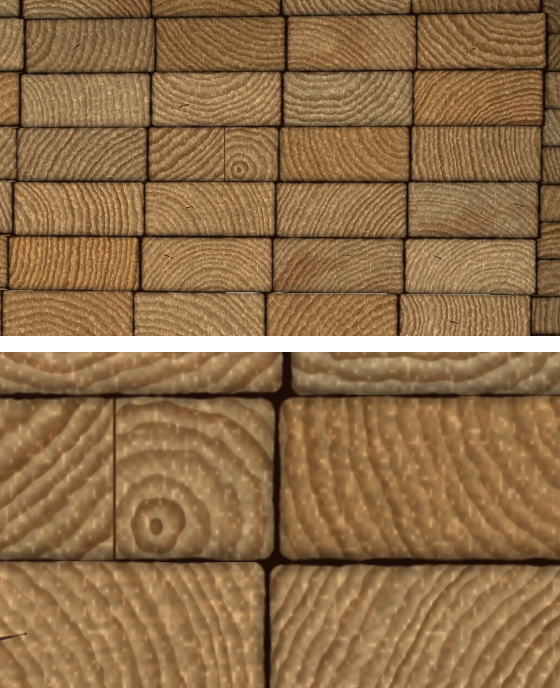
Top, the full canvas; bottom, a detail of the centre.
This texture is drawn by a Shadertoy shader. Its source:

```glsl
#define ROW_PITCH 0.165
#define COL_PITCH 0.387
#define STRIP_PITCH 0.112
#define RING_FREQ 50.0
#define CORNER 0.012
#define SPLICED vec2(1.0, 3.0)
#define EARLYWOOD vec3(0.685, 0.570, 0.405)
#define LATEWOOD vec3(0.440, 0.285, 0.145)
#define STAIN vec3(0.420, 0.220, 0.100)
#define GAP vec3(0.110, 0.045, 0.020)
#define GLINT vec3(0.620, 0.580, 0.500)

float hash(vec2 p) {
    vec3 q = fract(vec3(p.xyx) * 0.1031);
    q += dot(q, q.yzx + 33.33);
    return fract((q.x + q.y) * q.z);
}

float noise(vec2 p) {
    vec2 i = floor(p), f = fract(p);
    f = f * f * (3.0 - 2.0 * f);
    return mix(mix(hash(i), hash(i + vec2(1, 0)), f.x),
               mix(hash(i + vec2(0, 1)), hash(i + vec2(1, 1)), f.x), f.y);
}

float roundedBox(vec2 p, vec2 halfSize, float r) {
    vec2 d = abs(p) - halfSize + r;
    return length(max(d, 0.0)) + min(max(d.x, d.y), 0.0) - r;
}

float segment(vec2 p, vec2 dir, float halfLen) {
    return length(p - dir * clamp(dot(p, dir), -halfLen, halfLen));
}

mat2 rotation(float a) {
    return mat2(cos(a), sin(a), -sin(a), cos(a));
}

// Darkness of the annual rings around a pith outside or near the board
float rings(vec2 q, vec2 pith, float freq, vec2 seed) {
    vec2 s = seed * 17.3;
    vec2 warped = q + 0.012 * vec2(noise(q * 14.0 + s), noise(q * 14.0 - s + 90.0));
    float r = length(warped - pith) * freq;
    r += 0.9 * noise(vec2(r * 0.45, seed.x * 7.0)) + 0.3 * noise(q * 75.0 + s);
    float f = fract(r);
    float late = smoothstep(0.1, 0.75, f) * (1.0 - smoothstep(0.82, 1.0, f));
    return late * mix(0.55, 1.0, hash(vec2(floor(r), seed.y + 40.0)));
}

vec3 wood(vec2 q, vec2 id) {
    vec2 seed = id + vec2(11.0, 23.0);
    float h1 = hash(seed), h2 = hash(seed + 31.7), h3 = hash(seed + 67.1);
    float angle = 6.2832 * h1;
    vec2 pith = mix(0.13, 0.42, h2) * vec2(cos(angle), sin(angle));
    float freq = RING_FREQ * mix(0.8, 1.3, h3);

    // A spliced board shows two unrelated pieces
    float joint = 1.0;
    if (id == SPLICED) {
        pith = vec2(-0.35, -0.32);
        if (q.x > 0.033) pith = vec2(0.085, 0.055);
        joint = smoothstep(0.0005, 0.0025, abs(q.x - 0.033));
    }
    float late = rings(q, pith, freq, seed);

    // Board tone: from pale straw to warm orange
    float warmth = hash(seed + 5.9);
    float contrast = mix(0.5, 0.95, hash(seed + 83.3));
    vec3 col = mix(EARLYWOOD, LATEWOOD, late * contrast);
    col *= mix(vec3(1.0, 1.01, 1.04), vec3(0.98, 0.89, 0.77), warmth);
    col *= mix(0.92, 1.07, hash(seed + 47.7));

    // Resin stains on a few boards
    float stained = smoothstep(0.72, 0.95, hash(seed + 19.1));
    float patches = smoothstep(0.4, 0.8, noise(q * vec2(9.0, 20.0) + seed * 5.0));
    col = mix(col, STAIN, 0.6 * stained * patches * (0.4 + 0.6 * late));

    // Saw marks and pale fibre speckle
    vec2 saw = rotation(mix(-1.0, 1.0, h3)) * q;
    col *= 0.93 + 0.13 * noise(saw * vec2(28.0, 190.0) + seed * 9.0);
    float fibre = noise(q * vec2(230.0, 170.0) + seed * 13.0);
    col *= 0.88 + 0.22 * fibre;
    col += 0.07 * smoothstep(0.72, 0.95, fibre);

    // Short drying check
    vec2 at = (vec2(h2, h1) - 0.5) * vec2(0.28, 0.08);
    float check = segment(q - at, normalize(vec2(h1 + 0.3, h3 - 0.7)), 0.014);
    check += 0.002 * noise(q * 160.0);
    float cracked = step(0.7, hash(seed + 59.5));
    col = mix(col, GAP, 0.75 * cracked * (1.0 - smoothstep(0.001, 0.003, check)));
    return mix(LATEWOOD * 0.7, col, joint);
}

void mainImage(out vec4 fragColor, in vec2 fragCoord) {
    float aa = 1.0 / iResolution.y;
    vec2 p = fragCoord * aa;
    p.y = 1.0 - p.y;

    // Rows fan out slightly and drift left towards the bottom
    float side = p.x * 0.6;
    float rowHeight = ROW_PITCH * mix(0.975, 1.02, side);
    float y = (p.y - mix(0.058, 0.037, side)) / rowHeight + 1.0;
    float row = floor(y);
    float drift = 0.070 - 0.00174 * row * row + 0.016 * (hash(vec2(row, 71.0)) - 0.5);
    float width = COL_PITCH + 0.0011 * row;
    float x = (p.x - drift) / width;
    float column = floor(x);
    bool strip = column >= 4.0;

    // The outer stacks at both sides have their own row spacing
    if (strip) {
        rowHeight = STRIP_PITCH;
        y = p.y / rowHeight + 0.1;
    } else if (column < 0.0) {
        y += 0.04;
    }
    row = floor(y);
    vec2 id = vec2(column, row);
    vec2 size = vec2(width, rowHeight);
    vec2 q = (vec2(x, y) - id - 0.5) * size;

    // Board outline with small misalignment and rough edges
    vec2 shift = vec2(hash(id + 101.0), hash(id + 131.0)) - 0.5;
    float rough = 0.003 * (noise(p * 45.0) - 0.5) + 0.0015 * (noise(p * 150.0) - 0.5);
    vec2 inset = vec2(0.0030, 0.0018);
    float d = roundedBox(q - shift * vec2(0.004, 0.003), size * 0.5 - inset, CORNER) + rough;

    vec3 col = wood(q, id);
    col *= 1.0 - 0.25 * smoothstep(-0.014, 0.0, d);
    col *= 1.0 - 0.18 * smoothstep(0.30, 0.50, q.y / size.y);

    // Gaps, with daylight showing above some boards of the lowest row
    float daylight = step(5.5, row) * step(q.y, 0.0) * step(0.5, noise(vec2(p.x * 5.0, 3.0)));
    daylight *= 1.0 - smoothstep(0.40, 0.47, abs(q.x) / size.x);
    vec3 gap = mix(GAP, GLINT, strip ? 0.0 : daylight);
    col = mix(col, gap, smoothstep(-0.0012 - aa, 0.0008 + aa, d));

    // Soft light, dim along the top and on the recessed strip
    col *= mix(0.86, 1.03, smoothstep(-0.05, 0.35, p.y));
    col *= strip ? 0.76 : 1.0 - 0.08 * smoothstep(1.1, 1.65, p.x);
    fragColor = vec4(clamp(col, 0.0, 1.0), 1.0);
}
```
